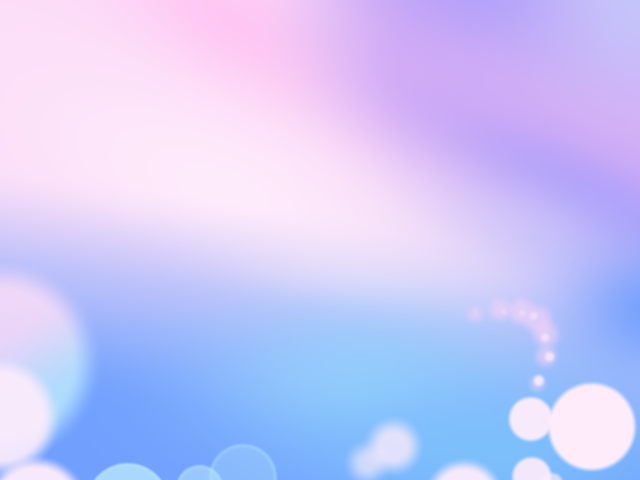
Reproduce this background procedurally as a Shadertoy shader.

```glsl
#define PINK vec3(0.985, 0.865, 0.972)
#define ROSE vec3(1.0, 0.765, 0.95)
#define PEARL vec3(0.995, 0.925, 0.985)
#define ORCHID vec3(0.84, 0.68, 0.96)
#define VIOLET vec3(0.67, 0.61, 0.98)
#define LAVENDER vec3(0.77, 0.77, 0.98)
#define BLUE vec3(0.44, 0.62, 0.995)
#define CYAN vec3(0.49, 0.76, 0.985)
#define ICE vec3(0.72, 0.90, 0.99)
#define HORIZON 0.54
#define HORIZON_SLOPE 0.15
#define TRAIL_LIGHTS 7

// Tilted elliptical haze blended over the colour
void glow(inout vec3 col, vec2 p, vec2 centre, vec2 size, float angle, vec3 tint, float amount) {
    float c = cos(angle), s = sin(angle);
    vec2 d = p - centre;
    vec2 q = vec2(c * d.x + s * d.y, c * d.y - s * d.x) / size;
    col = mix(col, tint, amount * exp(-dot(q, q)));
}

// Out-of-focus light with a soft rim
void bokeh(inout vec3 col, vec2 p, vec2 centre, float radius, float blur, vec3 tint, float amount) {
    float d = length(p - centre) - radius;
    col = mix(col, tint, amount * (1.0 - smoothstep(-blur, blur, d)));
}

vec3 background(vec2 p) {
    // Pink light in the upper left
    vec3 col = PINK;
    glow(col, p, vec2(0.49, 0.94), vec2(0.30, 0.13), -0.6, ROSE, 0.9);
    glow(col, p, vec2(0.47, 0.60), vec2(0.45, 0.19), -0.4, PEARL, 0.9);

    // Diagonal violet veil in the upper right
    float veil = p.y - 0.86 + 0.53 * (p.x - 0.59) + 0.008 * sin(6.0 * p.x + 2.0 * p.y);
    float mask = smoothstep(-0.20, 0.12, veil) * smoothstep(0.50, 0.86, p.x);
    col = mix(col, ORCHID, mask);
    glow(col, p, vec2(1.03, 1.03), vec2(0.25, 0.14), -0.2, VIOLET, 0.85);
    glow(col, p, vec2(1.36, 1.00), vec2(0.23, 0.20), 0.0, LAVENDER, 1.0);
    glow(col, p, vec2(1.25, 0.58), vec2(0.35, 0.09), -0.45, VIOLET, 0.9);
    glow(col, p, vec2(1.12, 0.50), vec2(0.25, 0.12), -0.3, LAVENDER, 0.65);

    // Blue depth below the sloping horizon
    float depth = HORIZON - HORIZON_SLOPE * p.x - p.y;
    col = mix(col, LAVENDER, smoothstep(-0.12, 0.10, depth));
    glow(col, p, vec2(0.72, 0.43), vec2(0.25, 0.08), -0.15, PEARL, 0.4);
    col = mix(col, BLUE, smoothstep(0.02, 0.36, depth));
    glow(col, p, vec2(1.37, 0.35), vec2(0.20, 0.14), 0.0, BLUE, 0.95);
    glow(col, p, vec2(0.75, 0.21), vec2(0.33, 0.16), 0.0, mix(CYAN, ICE, 0.45), 0.85);
    glow(col, p, vec2(1.03, 0.06), vec2(0.36, 0.16), 0.0, CYAN, 0.9);
    return col;
}

// Curved chain of small lights with bright cores
void lightTrail(inout vec3 col, vec2 p) {
    for (int i = 0; i < TRAIL_LIGHTS; i++) {
        float t = float(i) / float(TRAIL_LIGHTS - 1);
        vec2 c = vec2(0.99 + 0.15 * sin(2.1 * t), 0.345 + 0.10 * t - 0.245 * t * t);
        float r = 0.012 + 0.014 * sin(3.14159 * t);
        bokeh(col, p, c, r, 0.014, mix(PINK, ORCHID, 0.25), 0.65);
        vec2 jitter = 0.008 * vec2(sin(9.0 * t), cos(13.0 * t));
        bokeh(col, p, c + jitter, 0.004 + 0.006 * t, 0.006, PEARL, 0.15 + 0.75 * t);
    }
}

// Overlapping translucent discs along the lower edge
void iceLenses(inout vec3 col, vec2 p) {
    for (int i = 0; i < 3; i++) {
        float k = float(i);
        vec2 c = vec2(0.266 + 0.18 * k - 0.03 * k * k, -0.052 + 0.04 * k - 0.006 * k * k);
        float r = 0.087 - 0.068 * k + 0.03 * k * k;
        bokeh(col, p, c, r, 0.004, ICE, 0.80 - 0.25 * k);
        float rim = exp(-pow((length(p - c) - r + 0.004) / 0.004, 2.0));
        col = mix(col, ICE, 0.25 * rim);
    }
}

void mainImage(out vec4 fragColor, in vec2 fragCoord) {
    vec2 p = fragCoord / iResolution.y;
    vec3 col = background(p);

    // Large lights on the left, pink above and icy below
    vec3 halo = mix(ICE, PINK, smoothstep(0.12, 0.36, p.y - 0.6 * p.x + 0.04));
    bokeh(col, p, vec2(0.0, 0.245), 0.182, 0.035, halo, 0.85);
    bokeh(col, p, vec2(0.0, 0.130), 0.108, 0.022, PEARL, 0.90);
    bokeh(col, p, vec2(0.075, -0.060), 0.098, 0.016, PEARL, 0.95);
    iceLenses(col, p);

    // Blurred lights at the lower centre
    bokeh(col, p, vec2(0.765, 0.035), 0.032, 0.022, PEARL, 0.65);
    bokeh(col, p, vec2(0.820, 0.070), 0.046, 0.022, PEARL, 0.78);
    bokeh(col, p, vec2(0.967, -0.040), 0.073, 0.016, PEARL, 0.95);

    // Crisp lights in the lower right
    lightTrail(col, p);
    bokeh(col, p, vec2(1.106, 0.127), 0.045, 0.006, PEARL, 0.95);
    bokeh(col, p, vec2(1.233, 0.111), 0.090, 0.007, PEARL, 1.0);
    bokeh(col, p, vec2(1.108, 0.007), 0.040, 0.006, PEARL, 0.92);
    bokeh(col, p, vec2(1.150, -0.008), 0.022, 0.006, PEARL, 0.7);

    fragColor = vec4(clamp(col, 0.0, 1.0), 1.0);
}
```
